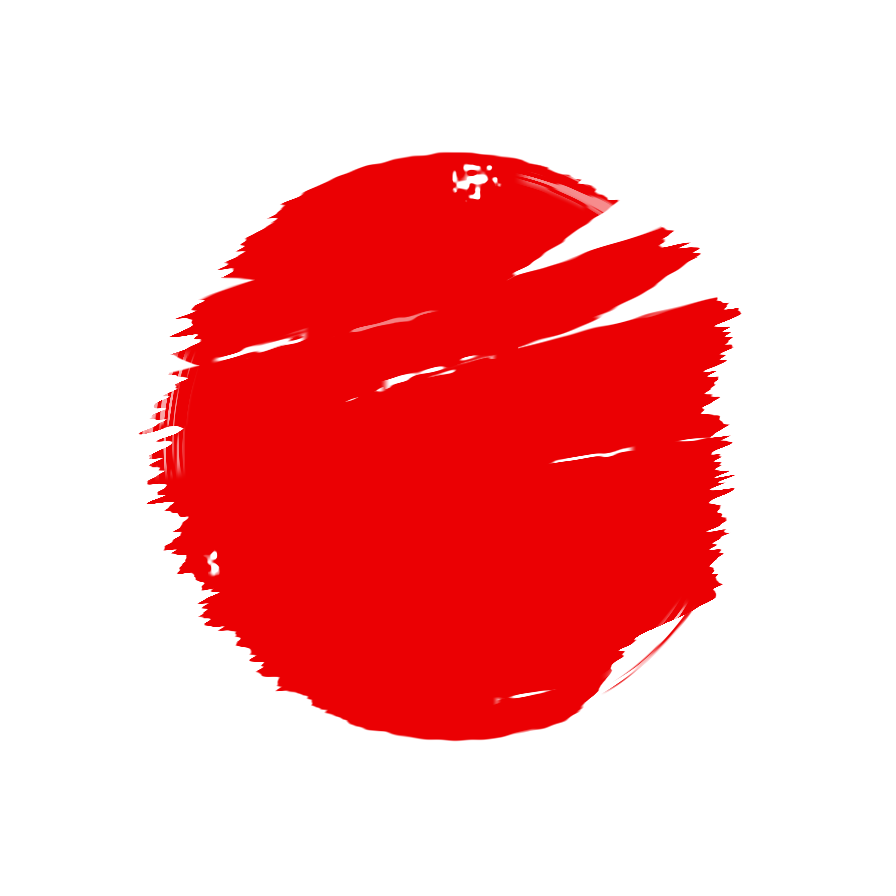
This background is drawn by a WebGL 2 fragment shader. Its source:

```glsl
#version 300 es
precision highp float;
// A red disc painted with dry, slanted brush strokes on white.

uniform vec2 u_resolution;
out vec4 outColor;

float hash(vec2 p) {
    p = fract(p * vec2(0.1031, 0.1137));
    p += dot(p, p.yx + 33.33);
    return fract((p.x + p.y) * p.x * 7.31 + p.y * 5.17);
}

float noise(vec2 p) {
    vec2 i = floor(p), f = fract(p);
    f = f * f * (3.0 - 2.0 * f);
    return mix(mix(hash(i), hash(i + vec2(1, 0)), f.x),
               mix(hash(i + vec2(0, 1)), hash(i + vec2(1, 1)), f.x), f.y);
}

// Broken pale scratch running right from its start point.
float scratch(vec2 p, vec2 start, float len, float slope, float halfWidth) {
    vec2 q = p - start;
    q.y -= slope * q.x;
    float ends = smoothstep(-0.006, 0.006, q.x) * smoothstep(len + 0.006, len - 0.006, q.x);
    float grain = noise(vec2(q.x * 55.0, q.y * 260.0) + start * 900.0);
    return ends * smoothstep(0.45, 0.75, grain + 0.2 - 0.5 * abs(q.y) / halfWidth);
}

// Angular window around a direction, for dry arcs along the rim.
float sector(vec2 n, vec2 direction, float spread) {
    return smoothstep(cos(spread), cos(spread * 0.65), dot(n, normalize(direction)));
}

void main() {
    float shortSide = min(u_resolution.x, u_resolution.y);
    vec2 p = (gl_FragCoord.xy - 0.5 * u_resolution) / shortSide + 0.5;
    float soft = max(0.0013, 0.8 / shortSide);

    vec2 q = p - vec2(0.508, 0.501);
    float radius = length(q);
    vec2 n = q / max(radius, 0.001);

    // Disc, flattened on the right where the strokes end.
    float d = radius - mix(0.328, 0.346, smoothstep(0.70, 0.78, p.x));
    d = max(d, p.x - 0.808);
    float lowerCut = p.y - 0.297 - 0.457 * (p.x - 0.723);
    d += 0.040 * smoothstep(0.002, -0.004, lowerCut) * smoothstep(0.63, 0.72, p.x);

    // Bristle marks fray both ends of the strokes.
    float across = p.y - 0.27 * p.x;
    float along = p.x + 0.27 * p.y;
    float bristle = 0.022 * (noise(vec2(along * 4.0, across * 48.0)) - 0.5)
                  + 0.036 * (noise(vec2(along * 14.0, across * 150.0 + 40.0)) - 0.5)
                  + 0.022 * (noise(vec2(along * 30.0, across * 330.0 + 90.0)) - 0.5);
    d += bristle * n.x * n.x + 0.003 * (noise(q * 60.0) - 0.5);

    // Gaps between neighbouring strokes.
    float rough = 0.006 * (noise(vec2(along * 30.0, across * 220.0)) - 0.5);
    vec2 g = p - vec2(0.566, 0.6875);
    float gap = min(g.y - 0.35 * g.x, 0.70 * g.x - g.y);
    d = max(d, min(gap, g.x) + rough);
    g = p - vec2(0.579, 0.612);
    gap = min(g.y - 0.25 * g.x, 0.29 * g.x + 1.1 * g.x * g.x - g.y);
    d = max(d, min(gap, g.x) + rough * 0.7);
    g = p - vec2(0.284, 0.6875);
    gap = min(g.y - 0.34 * g.x, -0.12 * g.x - g.y);
    d = max(d, min(gap, -g.x) + rough);
    g = p - vec2(0.222, 0.592);
    gap = min(g.y - 0.27 * g.x, -0.45 * g.x - g.y);
    d = max(d, min(gap, -g.x) + rough);
    float paint = smoothstep(soft, -soft, d);

    // Dry arcs that follow the rim.
    float angle = atan(q.x, -q.y);
    float arcs = noise(vec2(angle * 7.0, radius * 330.0));
    float rim = smoothstep(0.298, 0.312, radius);
    float dry = 0.65 * sector(n, vec2(-1.0, 0.12), 0.24)
              + 0.55 * sector(n, vec2(0.42, 0.91), 0.22)
              + 0.75 * sector(n, vec2(0.70, -0.71), 0.22);
    paint *= 1.0 - rim * dry * smoothstep(0.45, 0.65, arcs);
    float tail = sector(n, vec2(0.70, -0.71), 0.25) * smoothstep(0.004, 0.001, abs(radius - 0.319));
    paint = max(paint, tail * smoothstep(0.3, 0.5, arcs));

    // Scratches inside the paint.
    float bare = scratch(p, vec2(0.240, 0.598), 0.10, 0.28, 0.007);
    bare = max(bare, scratch(p, vec2(0.378, 0.549), 0.05, 0.35, 0.004));
    bare = max(bare, scratch(p, vec2(0.430, 0.573), 0.12, 0.25, 0.008));
    bare = max(bare, scratch(p, vec2(0.615, 0.483), 0.09, 0.17, 0.004));
    bare = max(bare, scratch(p, vec2(0.758, 0.508), 0.035, 0.10, 0.003));
    bare = max(bare, scratch(p, vec2(0.555, 0.219), 0.065, 0.18, 0.005));
    bare = max(bare, 0.5 * scratch(p, vec2(0.375, 0.625), 0.11, 0.25, 0.004));

    // Bare patches near the top and the lower left.
    float mottle = noise(p * 150.0);
    float patchTop = 1.0 - length((p - vec2(0.531, 0.798)) / vec2(0.030, 0.026));
    float patchLeft = 1.0 - length((p - vec2(0.234, 0.370)) / vec2(0.013, 0.026));
    bare = max(bare, smoothstep(0.72, 0.95, mottle + 0.6 * max(patchTop, patchLeft)) *
                     smoothstep(0.0, 0.15, max(patchTop, patchLeft)));
    paint *= 1.0 - bare;

    outColor = vec4(mix(vec3(1.0), vec3(0.92, 0.0, 0.01), paint), 1.0);
}
```
